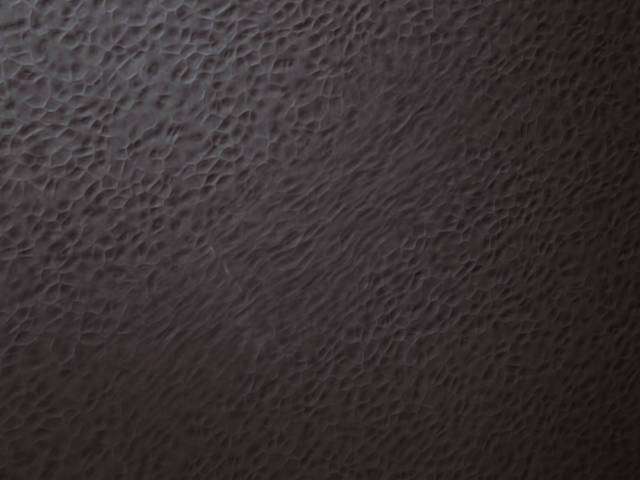
A WebGL 2 fragment shader for this texture:

```glsl
#version 300 es
precision highp float;

#define PEBBLE_DENSITY 35.0
#define DENSITY_GROWTH 6.0
#define PEBBLE_STRETCH vec2(0.8, 1.15)
#define WRINKLE_STRETCH vec2(0.5, 1.5)
#define GRAIN_ANGLE 0.72
#define WARP 0.026
#define NET_CONTRAST 0.24
#define RELIEF_CONTRAST 0.5
#define RELIEF_STEP 0.005
#define FINE_GRAIN 0.1
#define SCUFF_STRENGTH 0.1

uniform vec2 u_resolution;
out vec4 fragColor;

// Integer hash giving two values in 0..1
vec2 hash2(vec2 cell) {
    uvec2 v = uvec2(ivec2(cell)) * 1664525u + 1013904223u;
    v.x += v.y * 1664525u;
    v.y += v.x * 1664525u;
    v ^= v >> 16u;
    v.x += v.y * 1664525u;
    v.y += v.x * 1664525u;
    v ^= v >> 16u;
    return vec2(v & 65535u) / 65535.0;
}

float noise(vec2 p) {
    vec2 i = floor(p), f = fract(p);
    f = f * f * (3.0 - 2.0 * f);
    float low = mix(hash2(i).x, hash2(i + vec2(1, 0)).x, f.x);
    float high = mix(hash2(i + vec2(0, 1)).x, hash2(i + vec2(1, 1)).x, f.x);
    return mix(low, high, f.y);
}

vec2 rotate(vec2 p, float angle) {
    float c = cos(angle), s = sin(angle);
    return vec2(c * p.x + s * p.y, c * p.y - s * p.x);
}

float segmentDistance(vec2 p, vec2 a, vec2 b) {
    vec2 d = b - a;
    return length(p - a - d * clamp(dot(p - a, d) / dot(d, d), 0.0, 1.0));
}

// Broken net of ridges around round hollows of uneven depth
float ridgeNet(vec2 p) {
    vec2 cell = floor(p), f = fract(p);
    float nearest = 8.0, second = 8.0, depth = 0.0;
    for (int y = -1; y <= 1; y++) {
        for (int x = -1; x <= 1; x++) {
            vec2 offset = vec2(x, y);
            vec2 random = hash2(cell + offset);
            float d = length(offset + 0.08 + 0.84 * random - f);
            second = min(second, max(nearest, d));
            nearest = min(nearest, d);
            depth += (0.4 + 1.2 * fract(random.x * 37.0)) * exp(-7.0 * d * d);
        }
    }
    float border = 1.0 - smoothstep(-0.1, 0.42, second - nearest);
    border *= smoothstep(0.15, 0.8, noise(p * 1.3 + 60.0));
    return 0.42 * border + 0.8 * (1.0 - min(depth, 1.3) / 1.3);
}

// Mask of the stretched zone along the diagonal
float wrinkleMask(vec2 p) {
    float d = segmentDistance(p, vec2(0.38, 0.27), vec2(0.86, 0.74));
    return 1.0 - smoothstep(0.03, 0.24, d + 0.12 * (noise(p * 7.0) - 0.5));
}

float leatherHeight(vec2 p, float wrinkled) {
    vec2 bend = vec2(noise(p * 6.0 + 11.0), noise(p * 6.0 + 47.0)) - 0.5;
    bend += 0.5 * (vec2(noise(p * 24.0 + 5.0), noise(p * 24.0 + 83.0)) - 0.5);
    vec2 q = p + WARP * bend;
    q = rotate(q * (PEBBLE_DENSITY + DENSITY_GROWTH * q.x), GRAIN_ANGLE);
    float pebbles = ridgeNet(q * PEBBLE_STRETCH);
    float creases = 1.0 - abs(2.0 * noise(q * vec2(0.3, 1.1) + 90.0) - 1.0);
    float wrinkles = 0.65 * ridgeNet(q * WRINKLE_STRETCH + 200.0) + 0.4 * creases * creases;
    return mix(pebbles, wrinkles, wrinkled) + 0.14 * noise(q * 3.2);
}

// Broad light falling from the upper left, fading to the right and bottom
float broadLight(vec2 uv) {
    vec2 fromLamp = uv - vec2(0.1, 1.0), fromMiddle = uv - 0.5;
    float light = 0.176 + 0.14 * exp(-3.0 * dot(fromLamp, fromLamp));
    light += 0.024 * exp(-6.0 * dot(fromMiddle, fromMiddle));
    light -= 0.062 * smoothstep(0.62, 1.05, uv.x);
    return light - 0.018 * (1.0 - smoothstep(0.0, 0.35, uv.y));
}

// Dark brown through warm grey to cool highlight
vec3 leatherColour(float tone) {
    vec3 dark = vec3(0.13, 0.108, 0.11);
    vec3 middle = vec3(0.22, 0.182, 0.19);
    vec3 bright = vec3(0.35, 0.34, 0.36);
    vec3 low = mix(dark, middle, (tone - 0.13) / 0.09);
    return tone < 0.22 ? low : mix(middle, bright, (tone - 0.22) / 0.13);
}

void main() {
    vec2 uv = gl_FragCoord.xy / u_resolution;
    vec2 p = gl_FragCoord.xy / u_resolution.y;

    // Relief seen under slanting light
    float wrinkled = wrinkleMask(p);
    float height = leatherHeight(p, wrinkled);
    float slope = height - leatherHeight(p + RELIEF_STEP * vec2(-0.6, 0.8), wrinkled);
    float clarity = mix(0.75, 1.0, smoothstep(0.0, 0.55, uv.y)) * mix(1.0, 0.85, wrinkled);
    float shade = NET_CONTRAST * (height - 0.56) + RELIEF_CONTRAST * slope;
    shade += FINE_GRAIN * (noise(p * 150.0) + noise(p * 80.0) - 1.0);
    shade += 0.06 * (noise(p * 5.0) - 0.5);
    vec3 colour = leatherColour(broadLight(uv) * (1.0 + clarity * shade));

    // Faint grey scuffs with a broken pale scratch
    float scuff = 1.0 - smoothstep(0.0, 0.06, segmentDistance(p, vec2(0.44, 0.46), vec2(0.54, 0.28)));
    vec2 wavy = p + 0.012 * (vec2(noise(p * 40.0), noise(p * 40.0 + 31.0)) - 0.5);
    float scratch = 1.0 - smoothstep(0.001, 0.005, segmentDistance(wavy, vec2(0.442, 0.484), vec2(0.5, 0.392)));
    scratch *= smoothstep(0.3, 0.7, noise(p * 55.0 + 9.0));
    colour += SCUFF_STRENGTH * (0.35 * scuff * noise(p * 90.0) + scratch) * vec3(0.9, 1.0, 1.0);

    fragColor = vec4(clamp(colour, 0.0, 1.0), 1.0);
}
```
